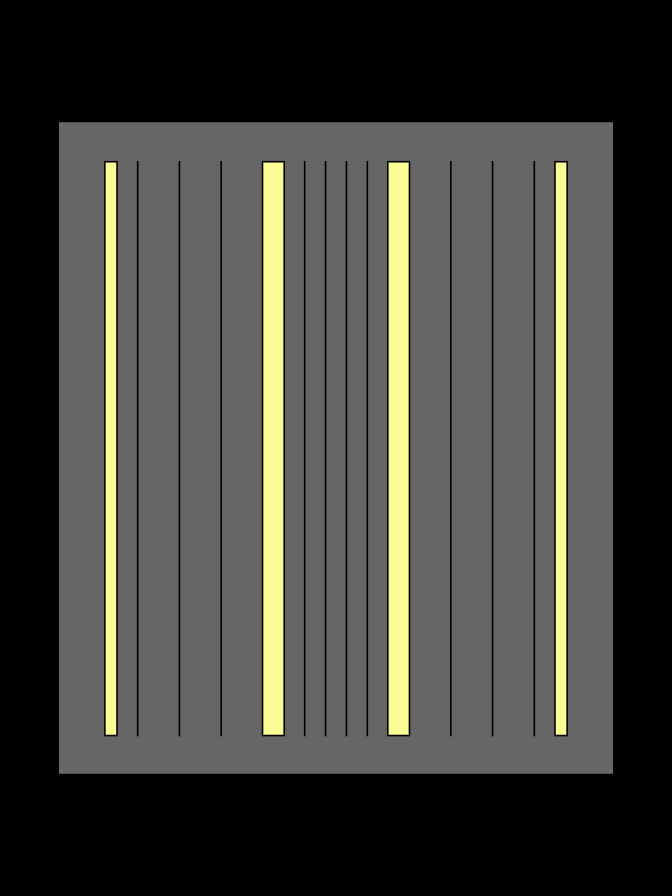
A Shadertoy shader for this pattern:

```glsl
// Grey panel with mirrored yellow bars and thin black vertical lines

// Signed distance to a box centred on the origin
float boxDistance(vec2 p, vec2 halfSize) {
    vec2 d = abs(p) - halfSize;
    return length(max(d, 0.0)) + min(max(d.x, d.y), 0.0);
}

// Antialiased fill, about one pixel soft
float coverage(float d) {
    return clamp(0.5 - d * iResolution.y, 0.0, 1.0);
}

void drawLine(inout vec3 color, vec2 p, float x) {
    float d = boxDistance(p - vec2(x, 0.0), vec2(0.0009, 0.321));
    color = mix(color, vec3(0.0), coverage(d));
}

// Yellow bar with a thin black outline
void drawBar(inout vec3 color, vec2 p, float x, float halfWidth) {
    float d = boxDistance(p - vec2(x, 0.0), vec2(halfWidth, 0.3202));
    color = mix(color, vec3(0.99, 0.99, 0.59), coverage(d));
    color = mix(color, vec3(0.0), coverage(abs(d) - 0.0009));
}

void mainImage(out vec4 fragColor, in vec2 fragCoord) {
    // Height is one unit, centred on the canvas
    vec2 p = (fragCoord - 0.5 * iResolution.xy) / iResolution.y;

    // Panel on black
    vec3 color = vec3(0.4) * coverage(boxDistance(p, vec2(0.3092, 0.3636)));

    // Fold left onto right; all stripes sit on one column grid
    vec2 q = vec2(abs(p.x), p.y + 0.0007);
    float column = 0.0233;

    // Close inner lines, then wider spaced outer lines
    for (int i = 0; i < 2; i++) {
        drawLine(color, q, column * (0.5 + float(i)));
    }
    for (int i = 0; i < 3; i++) {
        drawLine(color, q, column * (5.5 + 2.0 * float(i)));
    }

    // Wide inner bars and narrow outer bars
    drawBar(color, q, column * 3.0, 0.0121);
    drawBar(color, q, column * 10.78, 0.0068);

    fragColor = vec4(color, 1.0);
}
```
